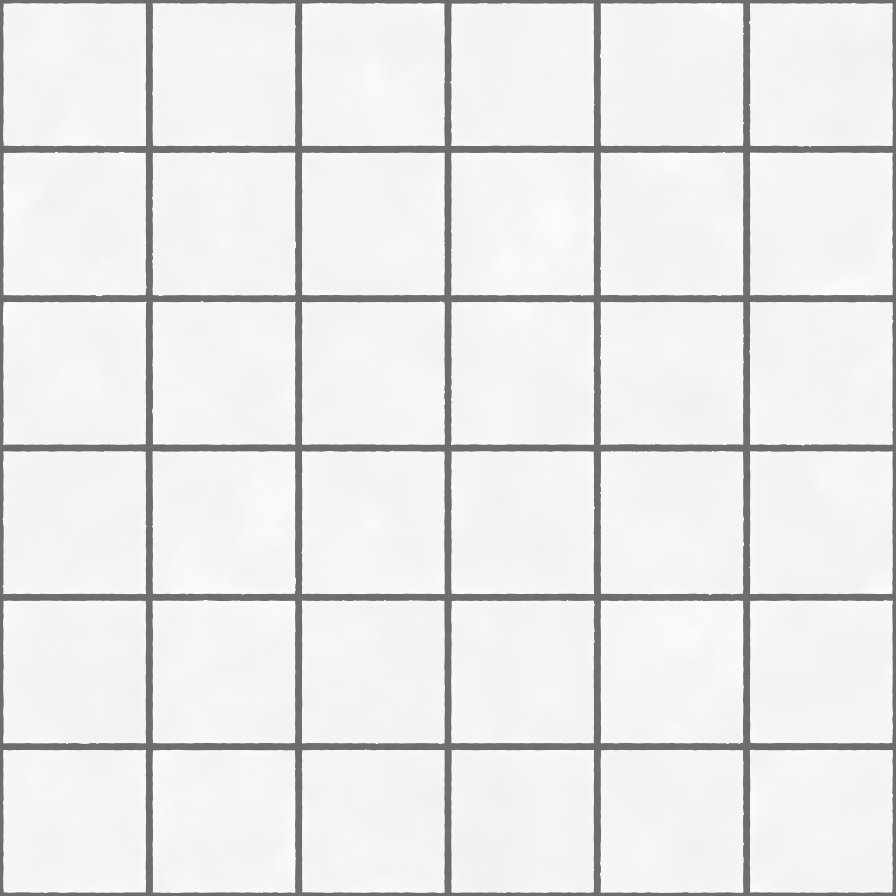
Give the GLSL for this pattern, as a WebGL 2 fragment shader.

```glsl
#version 300 es
precision highp float;
// Six by six square white glazed tiles with thin grey grout.
// A box distance cuts each tile, wrapping value noise clouds the glaze
// and slightly roughens the tile edges.

uniform vec2 u_resolution;
out vec4 fragColor;

// Integer hash of a lattice cell, 0 to 1
float hash(ivec2 cell, int seed) {
    uint h = uint(cell.x) * 1597u + uint(cell.y) * 51749u + uint(seed) * 7919u;
    h = (h ^ (h >> 16)) * 73244475u;
    h = (h ^ (h >> 15)) * 73244475u;
    h ^= h >> 16;
    return float(h & 65535u) / 65535.0;
}

// Value noise on the unit square that wraps after a whole number of cells
float wrapNoise(vec2 uv, int period, int seed) {
    vec2 p = uv * float(period);
    vec2 f = fract(p);
    ivec2 a = ivec2(floor(p)) % period;
    ivec2 b = (a + 1) % period;
    f = f * f * (3.0 - 2.0 * f);
    return mix(mix(hash(a, seed), hash(ivec2(b.x, a.y), seed), f.x),
               mix(hash(ivec2(a.x, b.y), seed), hash(b, seed), f.x), f.y);
}

// Wrapping octaves, centred on 0.5
float clouds(vec2 uv, int period, int seed) {
    float sum = 0.0, weight = 0.5;
    for (int i = 0; i < 5; i++) {
        sum += weight * wrapNoise(uv, period, seed + i);
        period *= 2;
        weight *= 0.5;
    }
    return sum / 0.96875;
}

void main() {
    vec2 uv = gl_FragCoord.xy / u_resolution;
    vec2 grid = uv * 6.0;
    ivec2 tile = ivec2(floor(grid));
    vec2 local = fract(grid) - 0.5;
    float pixel = 6.0 / min(u_resolution.x, u_resolution.y);

    // Tile outline: nearly sharp corners, faint roughness and rare chips
    float rough = wrapNoise(uv, 192, 31);
    float chip = smoothstep(0.78, 1.0, wrapNoise(uv, 240, 47))
               * smoothstep(0.5, 0.7, wrapNoise(uv, 36, 53));
    vec2 q = abs(local) - 0.473;
    float edge = length(max(q, 0.0)) + min(max(q.x, q.y), 0.0) - 0.004;
    edge += (rough - 0.5) * 0.004 - chip * 0.007;
    float cover = 1.0 - smoothstep(-0.6 * pixel, 0.6 * pixel, edge);

    // Glaze: soft clouds, broken at the joints by a separate seed per tile
    int tileSeed = 100 + 16 * (tile.x + 6 * tile.y);
    float mottle = clouds(uv, 18, tileSeed);
    float bloom = smoothstep(0.58, 0.85, clouds(uv, 12, tileSeed + 8));
    float tone = 0.957 + (mottle - 0.5) * 0.035 + bloom * 0.018;
    tone += (hash(tile, 5) - 0.5) * 0.004;
    tone += 0.008 * smoothstep(-0.05, 0.0, edge);
    vec3 glaze = vec3(min(tone, 0.99));

    // Grout: flat grey with fine grain
    vec3 grout = vec3(0.43 + (clouds(uv, 96, 71) - 0.5) * 0.03);

    fragColor = vec4(mix(grout, glaze, cover), 1.0);
}
```
